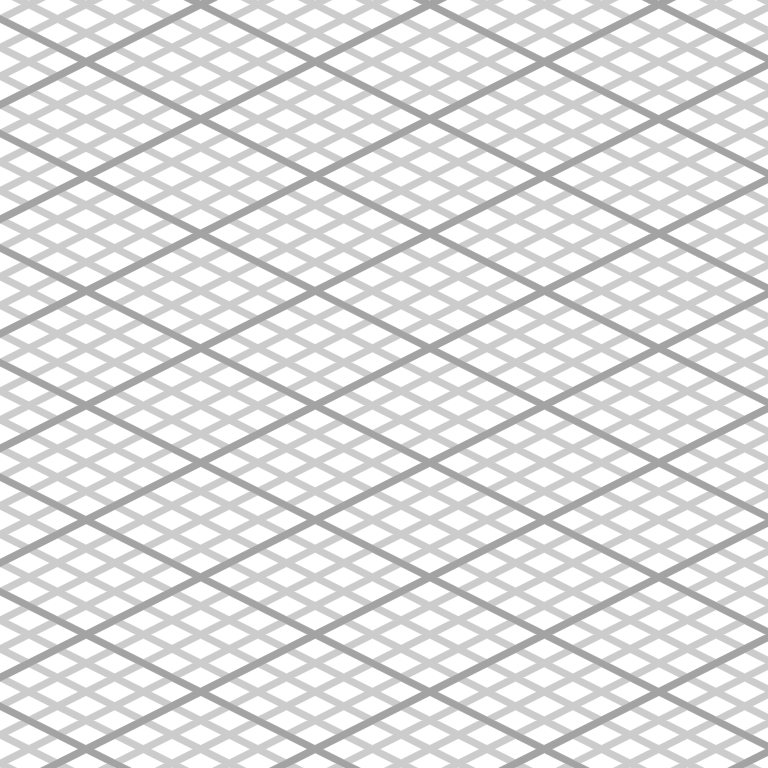
This pattern is drawn by a three.js fragment shader. Its source:

```glsl
// Isometric grid: two families of parallel lines at slopes +1/2 and -1/2.
// Pale lines split each large rhombus into 4 by 4 cells and dark lines outline it;
// every line comes from the distance to the nearest member of a repeated family.
varying vec2 vUv;

const vec3 PAPER = vec3(1.0);
const vec3 MINOR_COLOR = vec3(0.80);
const vec3 MAJOR_COLOR = vec3(0.638);

const vec2 CROSSING = vec2(0.5595, 0.5466); // one crossing of two dark lines
const float SPACING = 0.14915;              // vertical gap between dark lines
const float DIVISIONS = 4.0;                // pale cells along a rhombus side
const float SLOPE = 0.5;
const float MINOR_WIDTH = 0.0094;
const float MAJOR_RISING_WIDTH = 0.0095;
const float MAJOR_FALLING_WIDTH = 0.0088;

// Perpendicular distance to the nearest line of a family with the given slope
float lineDistance(vec2 p, float slope, float spacing) {
  float offset = (p.y - slope * p.x) / spacing;
  float vertical = abs(fract(offset + 0.5) - 0.5) * spacing;
  return vertical / sqrt(1.0 + slope * slope);
}

// Smooth coverage of a line of the given width
float stroke(float dist, float width, float blur) {
  return 1.0 - smoothstep(-blur, blur, dist - 0.5 * width);
}

// Union of the rising and falling families
float lattice(vec2 p, float spacing, float risingWidth, float fallingWidth, float blur) {
  float rising = stroke(lineDistance(p, SLOPE, spacing), risingWidth, blur);
  float falling = stroke(lineDistance(p, -SLOPE, spacing), fallingWidth, blur);
  return max(rising, falling);
}

void main() {
  vec2 p = vUv - CROSSING;
  float blur = 0.75 * fwidth(vUv.x);

  // Pale subdivisions below, dark outlines on top
  float minor = lattice(p, SPACING / DIVISIONS, MINOR_WIDTH, MINOR_WIDTH, blur);
  float major = lattice(p, SPACING, MAJOR_RISING_WIDTH, MAJOR_FALLING_WIDTH, blur);

  vec3 color = mix(PAPER, MINOR_COLOR, minor);
  color = mix(color, MAJOR_COLOR, major);
  gl_FragColor = vec4(color, 1.0);
}
```
